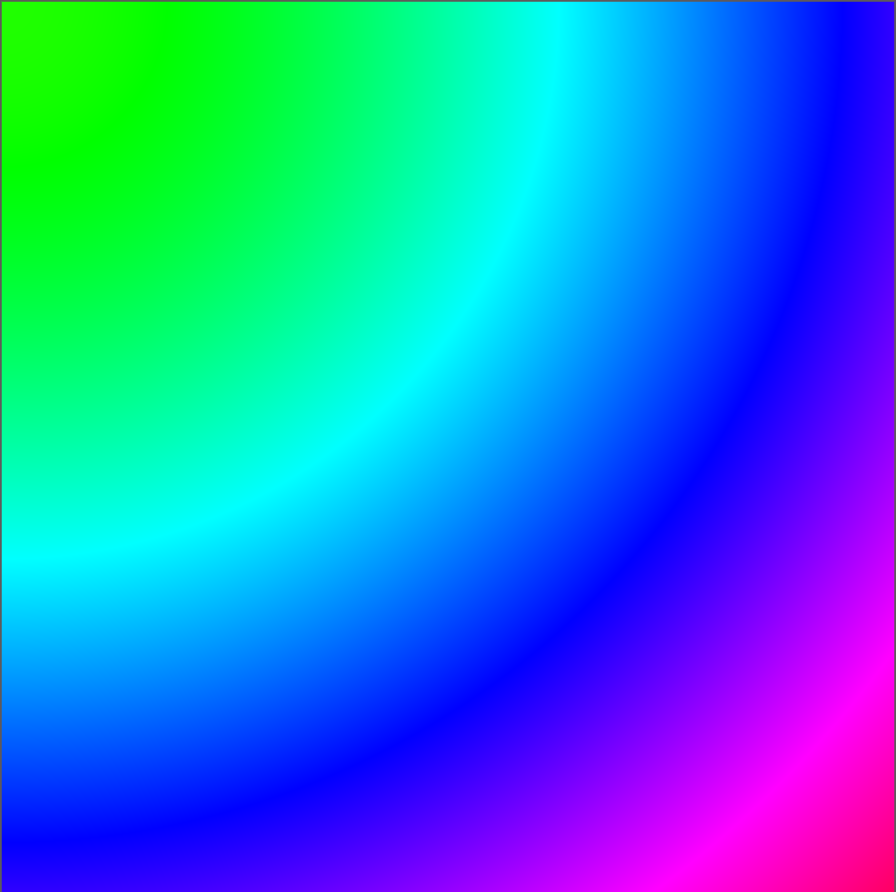
This background is drawn by a Shadertoy shader. Its source:

```glsl
const vec3 FRAME_COLOR = vec3(0.37, 0.35, 0.35);
const float FRAME_WIDTH = 1.0 / 512.0;  // share of the canvas width
const float APEX_HEIGHT = 0.5;          // height of the hue origin above the plane
const float HUE_PER_UNIT = 0.625;       // turns of hue per unit of distance

// Fully saturated colour for a hue in turns
vec3 hueToRgb(float hue) {
    vec3 wheel = fract(hue + vec3(0.0, 2.0, 1.0) / 3.0);
    return clamp(abs(wheel * 6.0 - 3.0) - 1.0, 0.0, 1.0);
}

// Rainbow driven by the distance to a point raised above the plane
vec3 radialSpectrum(vec2 offset, float height, float hueScale) {
    return hueToRgb(length(vec3(offset, height)) * hueScale);
}

// Smooth coverage of the area inside the frame, which is open at the bottom
float insideFrame(vec2 pos, vec2 size, float width, float pixel) {
    float edgeDistance = min(min(pos.x, size.x - pos.x), size.y - pos.y);
    return clamp((edgeDistance - width) / pixel + 0.5, 0.0, 1.0);
}

void mainImage(out vec4 fragColor, in vec2 fragCoord) {
    float pixel = 1.0 / iResolution.x;
    vec2 pos = fragCoord * pixel;
    vec2 size = iResolution.xy * pixel;

    // Offset from the inner top left corner, in inner widths
    vec2 corner = vec2(FRAME_WIDTH, size.y - FRAME_WIDTH);
    vec2 offset = (pos - corner) / (1.0 - 2.0 * FRAME_WIDTH);

    vec3 spectrum = radialSpectrum(offset, APEX_HEIGHT, HUE_PER_UNIT);
    float inside = insideFrame(pos, size, FRAME_WIDTH, pixel);
    fragColor = vec4(mix(FRAME_COLOR, spectrum, inside), 1.0);
}
```
